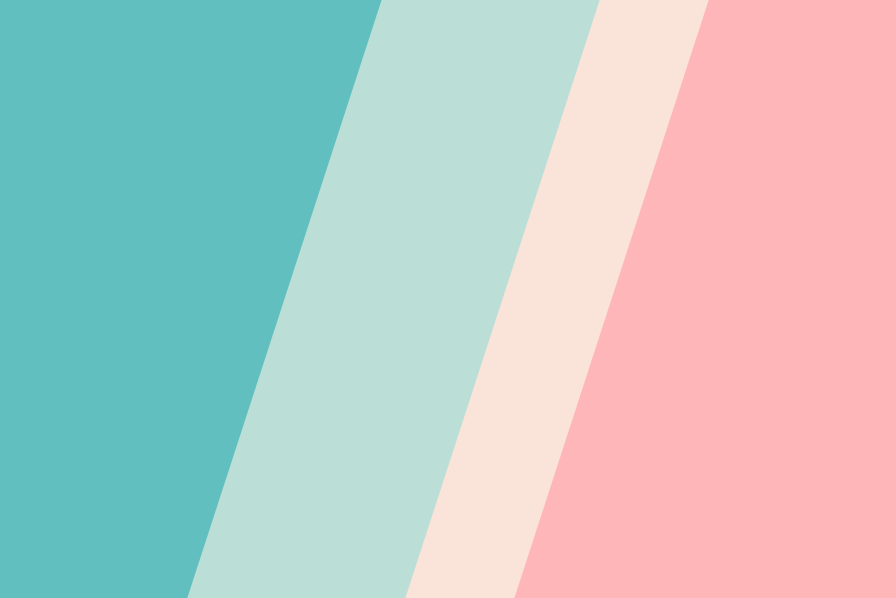
A WebGL 1 fragment shader for this background:

```glsl
precision highp float;
// Four flat pastel bands, split by three parallel slanted edges.
// Each pixel is projected on a tilted axis running from corner to corner
// (0 to 1), and the colour changes at fixed stops along that axis.

#define TILT_DEGREES 18.0
#define MINT_START   0.35
#define CREAM_START  0.55
#define PINK_START   0.65
#define EDGE_PIXELS  1.0

#define TEAL  vec3(0.380, 0.753, 0.749)
#define MINT  vec3(0.733, 0.871, 0.839)
#define CREAM vec3(0.980, 0.890, 0.851)
#define PINK  vec3(1.000, 0.714, 0.725)

uniform vec2 u_resolution;

// Antialiased step: 0 before the stop, 1 after it
float pastStop(float stop, float position, float edgeWidth) {
    return clamp((position - stop) / edgeWidth + 0.5, 0.0, 1.0);
}

void main() {
    // Axis pointing right and slightly down, spanning the whole canvas
    float tilt = radians(TILT_DEGREES);
    vec2 axis = vec2(cos(tilt), -sin(tilt));
    float axisLength = dot(u_resolution, abs(axis));
    vec2 fromCenter = gl_FragCoord.xy - 0.5 * u_resolution;
    float position = 0.5 + dot(fromCenter, axis) / axisLength;
    float edgeWidth = EDGE_PIXELS / axisLength;

    // Bands from left to right
    vec3 color = TEAL;
    color = mix(color, MINT, pastStop(MINT_START, position, edgeWidth));
    color = mix(color, CREAM, pastStop(CREAM_START, position, edgeWidth));
    color = mix(color, PINK, pastStop(PINK_START, position, edgeWidth));

    gl_FragColor = vec4(color, 1.0);
}
```
